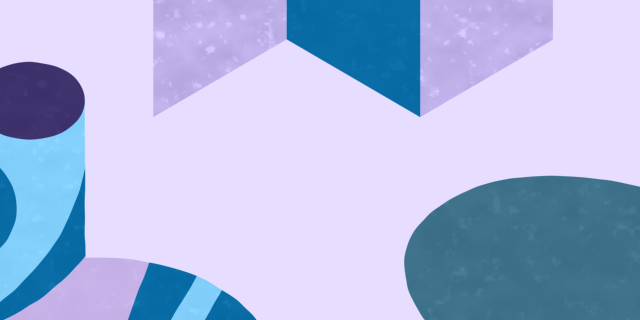
Give the GLSL for this background, as a WebGL 1 fragment shader.

```glsl
precision highp float;
uniform vec2 u_resolution;

const vec3 PAPER = vec3(0.905, 0.868, 1.0);
const vec3 LILAC = vec3(0.738, 0.685, 0.908);
const vec3 MAUVE = vec3(0.775, 0.695, 0.905);
const vec3 BLUE = vec3(0.035, 0.42, 0.645);
const vec3 SKY = vec3(0.51, 0.81, 0.985);
const vec3 PLUM = vec3(0.24, 0.195, 0.42);
const vec3 TEAL = vec3(0.24, 0.445, 0.54);

float hash(vec2 p) {
  return fract(sin(dot(p, vec2(127.1, 311.7))) * 43758.5453);
}

float noise(vec2 p) {
  vec2 i = floor(p);
  vec2 f = fract(p);
  f = f * f * (3.0 - 2.0 * f);
  return mix(mix(hash(i), hash(i + vec2(1.0, 0.0)), f.x),
             mix(hash(i + vec2(0.0, 1.0)), hash(i + vec2(1.0, 1.0)), f.x), f.y);
}

float fbm(vec2 p) {
  float sum = 0.0;
  float weight = 0.5;
  for (int i = 0; i < 4; i++) {
    sum += weight * noise(p);
    p = p * 2.03 + 7.1;
    weight *= 0.5;
  }
  return sum;
}

// Approximate signed distance to an axis-aligned ellipse
float ellipse(vec2 p, vec2 center, vec2 radii) {
  vec2 q = (p - center) / radii;
  float k = length(q);
  return k * (k - 1.0) / max(length(q / radii), 0.001);
}

float circle(vec2 p, vec2 center, float radius) {
  return length(p - center) - radius;
}

// Signed distance to the left side of a slanted line
float leftOf(vec2 p, float baseX, float slope) {
  return (p.x - baseX - slope * p.y) / sqrt(1.0 + slope * slope);
}

float cover(float d, float soft) {
  return 1.0 - smoothstep(-soft, soft, d);
}

// Uneven pigment with pale specks
vec3 paint(vec3 color, vec2 p, float strength) {
  float wash = fbm(p * vec2(14.0, 18.0)) - 0.47;
  float speck = smoothstep(0.55, 0.8, fbm(p * 38.0 + 20.0));
  return color + strength * (0.16 * wash + 0.14 * speck);
}

// Folded banner hanging from the top
vec3 banner(vec3 col, vec2 p, float soft) {
  const float LEFT = 0.479;
  const float PANEL = 0.417;
  float u = (p.x - LEFT) / PANEL;
  float fold = 1.0 - abs(mod(u, 2.0) - 1.0);
  float hem = mix(0.634, 0.877, fold);
  float d = max((hem - p.y) * 0.864, max(LEFT - p.x, p.x - 1.728));
  float middle = cover(abs(u - 1.5) * PANEL - 0.5 * PANEL, soft);
  vec3 fill = mix(paint(LILAC, p, 0.7), paint(BLUE, p, 0.2), middle);
  return mix(col, fill, cover(d, soft));
}

// Striped mound at the lower left
vec3 mound(vec3 col, vec2 p, float soft) {
  float d = ellipse(p, vec2(0.299, -0.143), vec2(0.555, 0.339));
  vec3 blue = paint(BLUE, p, 0.25);
  vec3 fill = mix(blue, paint(SKY, p, 0.3), cover(leftOf(p, 0.641, 0.57), soft));
  fill = mix(fill, blue, cover(leftOf(p, 0.534, 0.6), soft));
  fill = mix(fill, paint(MAUVE, p, 0.2), cover(leftOf(p, 0.398, 0.37), soft));
  return mix(col, fill, cover(d, soft));
}

// Upright column with curved bands and a dark lid
vec3 column(vec3 col, vec2 p, float soft) {
  float wall = max(p.x - 0.266, p.y - 0.685);
  float body = max(wall, circle(p, vec2(-0.26, 0.609), 0.666));
  float band = circle(p, vec2(-0.417, 0.617), 0.698);
  float disc = circle(p, vec2(-0.124, 0.349), 0.176);
  vec3 blue = paint(BLUE, p, 0.25);
  vec3 fill = mix(blue, paint(SKY, p, 0.3), cover(band, soft));
  fill = mix(fill, blue, cover(disc, soft));
  col = mix(col, fill, cover(body, soft));
  float lid = ellipse(p, vec2(0.094, 0.685), vec2(0.172, 0.121));
  return mix(col, paint(PLUM, p, 0.2), cover(lid, soft));
}

// Lopsided pebble at the lower right
vec3 pebble(vec3 col, vec2 p, float soft) {
  vec2 center = vec2(1.719, 0.18);
  vec2 radii = mix(vec2(0.456, 0.349), vec2(0.56, 0.271), step(center, p));
  float d = ellipse(p, center, radii);
  return mix(col, paint(TEAL, p, 0.3), cover(d, soft));
}

void main() {
  vec2 p = gl_FragCoord.xy / u_resolution.y;
  p.x *= 2.0 * u_resolution.y / u_resolution.x;
  float soft = 0.8 / u_resolution.y;

  // Slight hand-drawn wobble
  vec2 q = p + 0.004 * (vec2(noise(p * 22.0), noise(p * 22.0 + 40.0)) - 0.5);

  vec3 col = PAPER;
  col = banner(col, p, soft);
  col = mound(col, q, soft);
  col = column(col, q, soft);
  col = pebble(col, q, soft);
  gl_FragColor = vec4(col, 1.0);
}
```
